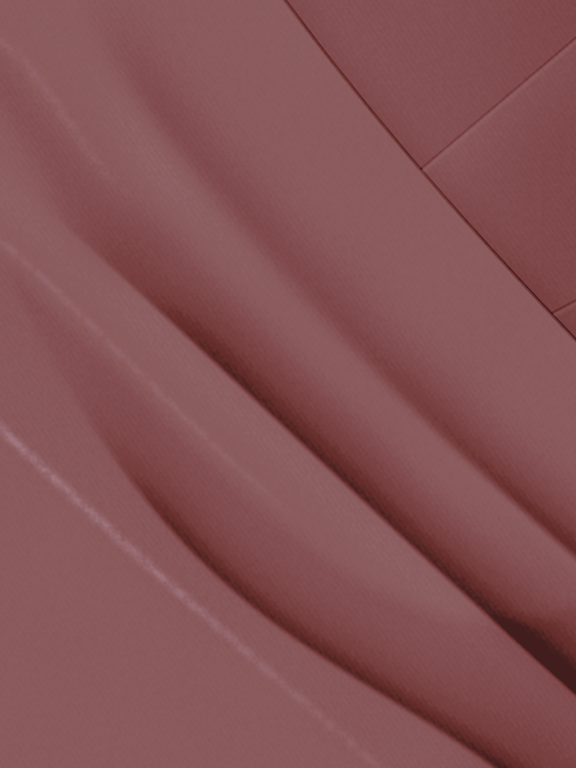
Give the GLSL for this texture, as a Shadertoy shader.

```glsl
// Draped rose satin: diagonal folds, stitched seams and worn highlights.
// Cubic curves give signed distances to each crease; their shadows and ridges
// sum to one light value, which a colour ramp and a fine twill turn into cloth.

float hash(vec2 p) {
    vec3 q = fract(p.xyx * vec3(0.1031, 0.1030, 0.0973));
    q += dot(q, q.yzx + 33.33);
    return fract((q.x + q.y) * q.z);
}

vec2 gradientAt(vec2 cell) {
    float angle = 6.2832 * hash(cell);
    return vec2(cos(angle), sin(angle));
}

float gradientNoise(vec2 p) {
    vec2 i = floor(p), f = fract(p);
    vec2 s = f * f * f * (f * (f * 6.0 - 15.0) + 10.0);
    vec2 e = vec2(1.0, 0.0);
    float a = dot(gradientAt(i), f);
    float b = dot(gradientAt(i + e), f - e);
    float c = dot(gradientAt(i + e.yx), f - e.yx);
    float d = dot(gradientAt(i + 1.0), f - 1.0);
    return mix(mix(a, b, s.x), mix(c, d, s.x), s.y);
}

// Cubic through four heights spaced evenly from x0 to x1.
float curve(float x, float x0, float x1, vec4 h) {
    float t = 3.0 * (x - x0) / (x1 - x0);
    float d1 = h.y - h.x;
    float d2 = h.z - 2.0 * h.y + h.x;
    float d3 = h.w - 3.0 * h.z + 3.0 * h.y - h.x;
    return h.x + t * (d1 + (t - 1.0) * (d2 / 2.0 + (t - 2.0) * d3 / 6.0));
}

// Approximate signed distance to the curve, positive below it.
float curveDistance(vec2 p, float x0, float x1, vec4 h) {
    float y = curve(p.x, x0, x1, h);
    float slope = (curve(p.x + 0.002, x0, x1, h) - y) / 0.002;
    return (p.y - y) / sqrt(1.0 + slope * slope);
}

float bell(float d, float width) {
    return exp(-d * d / (width * width));
}

// Shadow lying above a crease and cut off below it.
float foldShadow(float d, float softness, float width) {
    return (1.0 - smoothstep(-softness, softness, d)) * bell(min(d, 0.0), width);
}

float stitch(float d, float width, float pixel) {
    return 1.0 - smoothstep(width, width + 1.5 * pixel, abs(d));
}

vec3 satinRamp(float light) {
    vec3 c = mix(vec3(0.26, 0.115, 0.115), vec3(0.40, 0.18, 0.17), smoothstep(0.0, 0.22, light));
    c = mix(c, vec3(0.47, 0.25, 0.25), smoothstep(0.2, 0.42, light));
    c = mix(c, vec3(0.51, 0.30, 0.31), smoothstep(0.4, 0.6, light));
    c = mix(c, vec3(0.54, 0.35, 0.36), smoothstep(0.56, 0.78, light));
    return mix(c, vec3(0.575, 0.405, 0.415), smoothstep(0.74, 1.0, light));
}

void mainImage(out vec4 fragColor, in vec2 fragCoord) {
    float pixel = 1.0 / iResolution.y;
    vec2 p = vec2(fragCoord.x, iResolution.y - fragCoord.y) * pixel;

    // Creases, worn lines and seams
    float upper = curveDistance(p, 0.111, 0.75, vec4(0.039, 0.307, 0.531, 0.727));
    float middle = curveDistance(p, 0.026, 0.75, vec4(0.241, 0.461, 0.686, 0.905));
    float lower = curveDistance(p, 0.091, 0.638, vec4(0.508, 0.742, 0.879, 0.996));
    float sheen = curveDistance(p, 0.0, 0.495, vec4(0.557, 0.710, 0.857, 1.0));
    float wornMid = curveDistance(p, 0.0, 0.39, vec4(0.312, 0.434, 0.562, 0.677));
    float wornTop = curveDistance(p, 0.0, 0.195, vec4(0.052, 0.124, 0.215, 0.273));
    float seam = curveDistance(p, 0.371, 0.75, vec4(0.0, 0.161, 0.307, 0.443));
    float branch = (p.y - 0.221 + 0.847 * (p.x - 0.547)) * 0.763;
    float corner = (p.y - 0.409 + 0.53 * (p.x - 0.716)) * 0.884;

    // Upper fold and its rounded ridge
    float toRight = smoothstep(0.35, 0.75, p.x);
    float upperFade = smoothstep(0.08, 0.22, p.x);
    float light = 0.79;
    light -= upperFade * mix(0.26, 0.42, toRight) * foldShadow(upper, mix(0.022, 0.008, toRight), 0.06);
    light -= 0.22 * toRight * foldShadow(upper, 0.006, 0.022);
    light += 0.11 * upperFade * bell(upper - 0.04, 0.035) * (1.0 - 0.6 * toRight);

    // Deep middle fold
    float middleFade = smoothstep(0.03, 0.3, p.x);
    light -= middleFade * 0.46 * foldShadow(middle, 0.005, mix(0.085, 0.065, toRight));
    light -= middleFade * 0.26 * foldShadow(middle, 0.004, 0.024);
    light += 0.06 * bell(middle - 0.025, 0.025);

    // Lower fold, with the dull cloth leading into it
    float lowerFade = smoothstep(0.08, 0.25, p.x);
    light -= 0.15 * smoothstep(0.0, 0.035, wornMid) * (1.0 - smoothstep(-0.01, 0.02, lower));
    light -= lowerFade * 0.28 * foldShadow(lower, 0.006, 0.055);
    light -= lowerFade * 0.27 * foldShadow(lower, 0.004, 0.02);
    light -= 0.07 * smoothstep(0.0, 0.02, lower);
    light += 0.05 * smoothstep(-0.01, 0.03, sheen);

    // Left hollow, right falloff and flat panels
    light -= 0.15 * bell(wornTop - 0.045, 0.04) * (1.0 - smoothstep(0.05, 0.3, p.x));
    light -= 0.12 * smoothstep(0.55, 0.75, p.x) * smoothstep(0.0, 0.03, upper);
    float panel = 1.0 - smoothstep(-pixel, pixel, seam);
    light -= panel * (0.14 + 0.12 * smoothstep(0.5, 0.75, p.x));
    light += panel * 0.09 * smoothstep(-pixel, pixel, branch) * bell(branch, 0.06);
    light -= panel * 0.10 * bell(min(seam, 0.0), 0.025);
    light -= 0.42 * stitch(seam, 0.0012, pixel);
    light -= panel * 0.25 * (stitch(branch, 0.0007, pixel) + stitch(corner, 0.0007, pixel));
    light += panel * 0.13 * (bell(branch - 0.004, 0.003) + bell(corner - 0.004, 0.003));

    // Grain and twill
    float grain = gradientNoise(p * 210.0) + 0.6 * gradientNoise(p * 95.0);
    float twill = sin(6.2832 * dot(p, vec2(130.0, -90.0)));
    light += 0.055 * grain + 0.015 * twill + 0.03 * gradientNoise(p * 7.0);
    vec3 colour = satinRamp(clamp(light, 0.0, 1.0));

    // Broken lavender sheen along the worn lines
    float wear = clamp(0.75 + 0.8 * gradientNoise(p * 60.0) + 0.4 * grain, 0.0, 1.0);
    float glow = bell(sheen, 0.0065) * mix(0.85, 0.25, smoothstep(0.1, 0.48, p.x));
    glow += 0.32 * bell(wornMid, 0.005) * (1.0 - smoothstep(0.25, 0.42, p.x));
    glow += 0.25 * bell(wornTop, 0.008) * (1.0 - smoothstep(0.1, 0.2, p.x));
    colour = mix(colour, vec3(0.64, 0.48, 0.52), clamp(glow * wear, 0.0, 1.0));
    fragColor = vec4(colour, 1.0);
}
```
